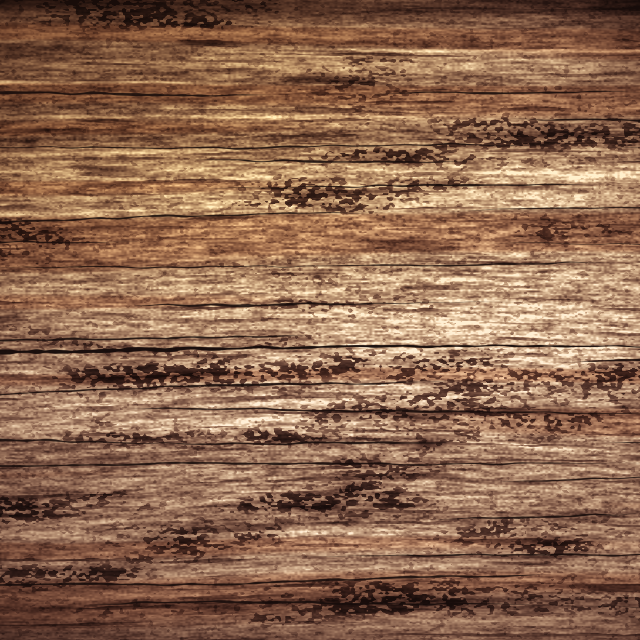
A WebGL 2 fragment shader for this texture:

```glsl
#version 300 es
precision highp float;

uniform vec2 u_resolution;
out vec4 fragColor;

float hash(vec2 p) {
  vec3 q = fract(p.xyx * 0.1031);
  q += dot(q, q.yzx + 33.33);
  return fract((q.x + q.y) * q.z);
}

float noise(vec2 p) {
  vec2 cell = floor(p), f = fract(p);
  f = f * f * (3.0 - 2.0 * f);
  return mix(mix(hash(cell), hash(cell + vec2(1, 0)), f.x),
             mix(hash(cell + vec2(0, 1)), hash(cell + vec2(1, 1)), f.x), f.y);
}

float fbm(vec2 p) {
  float sum = 0.0, amp = 0.5;
  for (int i = 0; i < 4; i++) {
    sum += amp * noise(p);
    p = p * 2.03 + 17.3;
    amp *= 0.5;
  }
  return sum / 0.9375;
}

// Coverage of one tapering, slightly ragged split in the wood
float crack(vec2 p, float height, float width, float seed, float px) {
  float wander = 0.008 * (noise(vec2(p.x * 3.0, seed)) - 0.5)
               + 0.003 * (noise(vec2(p.x * 27.0, seed + 40.0)) - 0.5);
  float ragged = width * (0.6 + 0.8 * noise(vec2(p.x * 70.0, seed + 90.0)));
  float dist = abs(p.y - height - wander);
  return 1.0 - smoothstep(ragged - 0.7 * px, ragged + 0.7 * px, dist);
}

// Brown ramp running from umber through tan to cream
vec3 woodColor(float tone) {
  return tone * vec3(1.0, 0.50 + 0.42 * tone, 0.41 + 0.27 * tone + 0.10 * pow(tone, 6.0));
}

void main() {
  vec2 uv = gl_FragCoord.xy / u_resolution;
  float px = 1.0 / u_resolution.y;

  // Gently bent grain coordinates
  vec2 p = uv;
  p.y += 0.024 * (noise(uv * vec2(1.6, 4.0) + 5.0) - 0.5);
  p.y += 0.003 * (noise(uv * vec2(9.0, 20.0) + 9.0) - 0.5);
  float outer = smoothstep(0.14, 0.36, abs(uv.y - 0.46));

  // Light pool right of centre, fading to dark edges
  vec2 c = uv - vec2(0.64, 0.50);
  float light = 0.84 - 0.50 * c.x * c.x - 1.45 * c.y * c.y;
  light -= 0.12 * smoothstep(0.85, 1.0, uv.x) * smoothstep(0.6, 1.0, uv.y);
  light -= 0.16 * smoothstep(0.968, 0.985, p.y);

  // Growth bands, ring lines and fine fibres
  float bands = noise(vec2(p.x * 0.8, p.y * 17.0)) - 0.5;
  float rings = noise(vec2(p.x * 1.8 + 3.0, p.y * 85.0)) - 0.5;
  float strands = noise(vec2(p.x * 11.0, p.y * 190.0)) - 0.5;
  float fibres = noise(vec2(p.x * 42.0, p.y * 330.0 + 7.0)) - 0.5;
  float grit = noise(uv * vec2(240.0, 400.0)) - 0.5;
  float grain = 0.32 * bands + mix(0.12, 0.44, outer) * rings
              + 0.30 * strands + 0.50 * fibres + 0.36 * grit;
  float tone = light * (1.0 + grain);

  // Hairline furrows between the fibres
  float furrow = noise(vec2(p.x * 6.0 + 11.0, p.y * 160.0 + 0.5 * fibres));
  float hairline = 1.0 - smoothstep(0.12, 0.28, furrow);
  tone *= 1.0 - 0.34 * hairline * (0.5 + noise(p * vec2(30.0, 60.0)));

  // Brown latewood streaks
  float latewood = smoothstep(0.62, 0.82, noise(vec2(p.x * 0.8 + 8.0, p.y * 34.0 + 3.0)));
  tone *= 1.0 - 0.15 * latewood;

  // Pale raised ridges in the upper boards
  float ridge = smoothstep(0.74, 0.90, noise(vec2(p.x * 1.1, p.y * 75.0 + 31.0)));
  ridge *= smoothstep(0.62, 0.76, uv.y) * (1.0 - smoothstep(0.92, 0.97, uv.y));
  tone += 0.24 * ridge * (0.6 + 0.8 * noise(p * vec2(14.0, 90.0)));

  // Fine dark pits gathered in loose drifts along the grain
  float drift = smoothstep(0.50, 0.78, fbm(p * vec2(3.5, 19.0) + 21.0));
  float speck = 0.55 * noise(uv * vec2(95.0, 190.0) + 13.0)
              + 0.45 * noise(uv * vec2(190.0, 330.0) + 51.0);
  float pits = smoothstep(0.60, 0.72, speck + 0.26 * drift - 0.06);
  pits *= 0.35 + 0.65 * drift;
  tone *= 1.0 - 0.16 * drift;
  tone *= 1.0 - 0.68 * pits * (1.0 - 0.7 * ridge);

  // Scattered splits that open and close along their length
  float splits = 0.0;
  for (int i = 0; i < 20; i++) {
    float id = float(i);
    float height = 0.03 + 0.043 * id + 0.038 * hash(vec2(id, 3.0));
    height += 0.036 * (hash(vec2(id, 8.0)) - 0.3) * uv.x;
    float opening = noise(vec2(uv.x * 3.4 + id * 5.7, id)) - 0.36;
    float open = smoothstep(0.0, 0.22, opening);
    splits = max(splits, 0.88 * open * crack(uv, height, 0.0026 * opening + 0.0003, id, px));
    tone *= 1.0 - 0.15 * open * exp(-abs(uv.y - height) * 170.0);
  }

  // Long main split, widest on the left
  float mainWidth = mix(0.0030, 0.0012, smoothstep(0.0, 0.9, uv.x));
  splits = max(splits, 0.97 * crack(uv, 0.452 + 0.010 * uv.x, mainWidth, 77.0, px));

  // Golden upper boards, plum shade below
  vec3 color = woodColor(clamp(tone, 0.09, 1.02));
  float golden = smoothstep(0.35, 0.8, uv.y) * (1.0 - 0.6 * smoothstep(0.3, 0.9, uv.x));
  color *= mix(vec3(1.0, 0.99, 1.03), vec3(1.03, 1.0, 0.90), golden);
  color *= mix(vec3(1.0), vec3(1.04, 0.97, 0.92), latewood);
  color = mix(color, vec3(0.085, 0.045, 0.040), splits);
  fragColor = vec4(clamp(color, 0.0, 1.0), 1.0);
}
```
